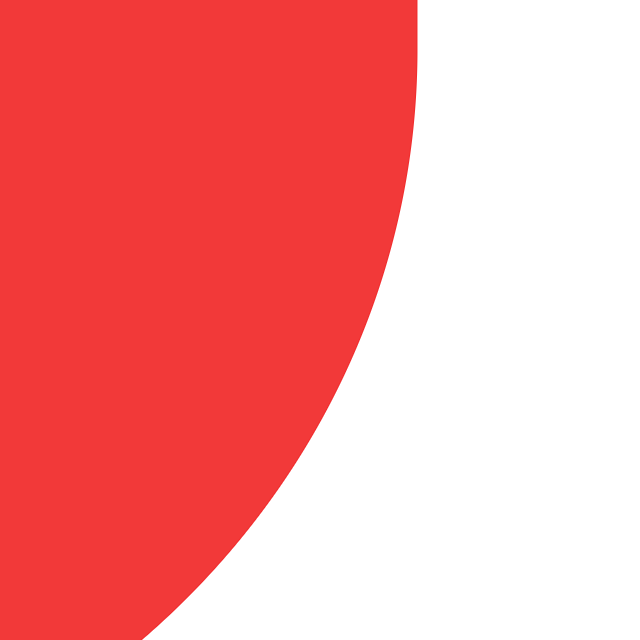
Write a WebGL 1 fragment shader that draws this background.

```glsl
precision highp float;
// A flat red field on white, bounded on the right by a broad curve.
// The edge is an elliptical arc that continues upward as a vertical line,
// drawn from an approximate signed distance with a thin saturated rim.

uniform vec2 u_resolution;

const vec3 RED = vec3(0.949, 0.222, 0.222);
const vec3 RIM_RED = vec3(0.945, 0.165, 0.17);
const vec3 WHITE = vec3(1.0);

const vec2 ARC_CENTER = vec2(-0.6602, 0.9219);
const vec2 ARC_RADII = vec2(1.3125, 1.2448);
const float RIM_WIDTH = 0.003;

// Approximate signed distance to an ellipse, negative inside.
float ellipseDistance(vec2 p, vec2 radii) {
  float k = length(p / radii);
  return k * (k - 1.0) / length(p / (radii * radii));
}

// Ellipse whose upper half is stretched into straight vertical sides.
float fieldDistance(vec2 p, vec2 center, vec2 radii) {
  vec2 q = p - center;
  q.y = min(q.y, 0.0);
  return ellipseDistance(q, radii);
}

void main() {
  float shortSide = min(u_resolution.x, u_resolution.y);
  vec2 uv = gl_FragCoord.xy / u_resolution;
  float d = fieldDistance(uv, ARC_CENTER, ARC_RADII);

  // Red field, slightly deeper along its edge
  float rim = smoothstep(-RIM_WIDTH, 0.0, d);
  vec3 field = mix(RED, RIM_RED, rim);

  // Antialiased boundary, about one pixel wide
  float coverage = clamp(0.5 - d * shortSide, 0.0, 1.0);
  gl_FragColor = vec4(mix(WHITE, field, coverage), 1.0);
}
```
